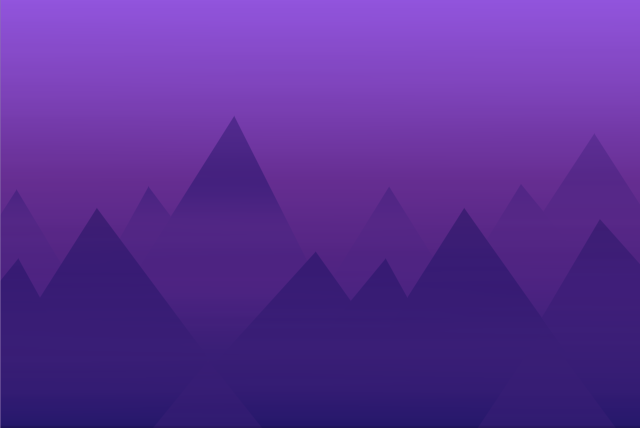
This background is drawn by a WebGL 2 fragment shader. Its source:

```glsl
#version 300 es
precision highp float;
// Layered violet mountains fading into mist beneath a purple dusk sky.

uniform vec2 u_resolution;
out vec4 fragColor;

const float ASPECT = 1.5;

// Backdrop colours in rgb, with their height in w, from top to bottom
const vec4 BACKDROP[9] = vec4[9](
  vec4(0.570, 0.330, 0.865, 1.000), vec4(0.500, 0.268, 0.740, 0.805),
  vec4(0.400, 0.180, 0.570, 0.580), vec4(0.330, 0.146, 0.515, 0.414),
  vec4(0.295, 0.136, 0.505, 0.316), vec4(0.230, 0.119, 0.465, 0.190),
  vec4(0.202, 0.109, 0.450, 0.090), vec4(0.170, 0.099, 0.435, 0.040),
  vec4(0.140, 0.090, 0.410, 0.000));

// Peaks: apex x, apex y, left slope, right slope
const vec4 FAR_PEAKS[6] = vec4[6](
  vec4(0.039, 0.557, 1.55, 1.66), vec4(0.348, 0.564, 1.80, 1.33),
  vec4(0.549, 0.729, 1.58, 1.98), vec4(0.912, 0.564, 1.61, 1.60),
  vec4(1.221, 0.570, 1.62, 1.22), vec4(1.393, 0.688, 1.52, 1.55));
const float FAR_OPACITY[6] = float[6](0.72, 0.75, 0.97, 0.50, 0.42, 0.42);

const vec4 NEAR_PEAKS[6] = vec4[6](
  vec4(0.043, 0.396, 1.23, 1.80), vec4(0.227, 0.514, 1.57, 1.34),
  vec4(0.740, 0.412, 1.10, 1.40), vec4(0.904, 0.396, 1.21, 1.80),
  vec4(1.088, 0.514, 1.57, 1.41), vec4(1.406, 0.488, 1.69, 1.12));
const float NEAR_OPACITY[6] = float[6](0.95, 0.95, 0.92, 0.95, 0.97, 0.58);

float hash(vec2 cell) {
  vec3 q = fract(vec3(cell.xyx) * 0.1031);
  q += dot(q, q.yzx + 33.33);
  return fract((q.x + q.y) * q.z);
}

float valueNoise(vec2 p) {
  vec2 cell = floor(p), f = fract(p);
  f = f * f * (3.0 - 2.0 * f);
  float low = mix(hash(cell), hash(cell + vec2(1, 0)), f.x);
  float high = mix(hash(cell + vec2(0, 1)), hash(cell + vec2(1, 1)), f.x);
  return mix(low, high, f.y);
}

vec3 gradient(vec4 stops[9], float height) {
  vec3 color = stops[0].rgb;
  for (int i = 1; i < 9; i++) {
    float t = (stops[i - 1].w - height) / (stops[i - 1].w - stops[i].w);
    color = mix(color, stops[i].rgb, clamp(t, 0.0, 1.0));
  }
  return color;
}

// Antialiased coverage of a triangular mountain
float mountain(vec2 p, vec4 peak, float blur) {
  float dx = p.x - peak.x;
  float slope = dx < 0.0 ? peak.z : peak.w;
  float inside = (peak.y - p.y - abs(dx) * slope) / sqrt(1.0 + slope * slope);
  return smoothstep(-blur, blur, inside);
}

// Densest coverage over one range; crest makes the summits more solid
float mountainRange(vec2 p, vec4 peaks[6], float opacity[6], float crest, float blur) {
  float cover = 0.0;
  for (int i = 0; i < 6; i++) {
    float summit = 1.0 - smoothstep(0.0, 0.18, peaks[i].y - p.y);
    float solid = mix(opacity[i], 1.0, crest * summit);
    cover = max(cover, mountain(p, peaks[i], blur) * solid);
  }
  return cover;
}

vec3 farRock(float height) {
  vec3 rock = mix(vec3(0.265, 0.130, 0.495), vec3(0.315, 0.160, 0.550),
                  smoothstep(0.58, 0.73, height));
  vec3 mist = mix(vec3(0.295, 0.136, 0.505), vec3(0.315, 0.148, 0.518),
                  smoothstep(0.36, 0.47, height));
  return mix(mist, rock, smoothstep(0.47, 0.57, height));
}

vec3 nearRock(float height) {
  vec3 rock = mix(vec3(0.215, 0.107, 0.452), vec3(0.242, 0.118, 0.455),
                  smoothstep(0.36, 0.51, height));
  return mix(vec3(0.222, 0.115, 0.460), rock, smoothstep(0.20, 0.34, height));
}

void main() {
  vec2 uv = gl_FragCoord.xy / u_resolution;
  vec2 p = vec2(uv.x * ASPECT, uv.y);
  float blur = 0.75 / u_resolution.y;
  vec3 color = gradient(BACKDROP, p.y);

  // Far range dissolving into mist
  float farCover = mountainRange(p, FAR_PEAKS, FAR_OPACITY, 0.25, blur);
  color = mix(color, farRock(p.y), farCover * smoothstep(0.32, 0.41, p.y));

  // Near range merging with the ground
  float nearCover = mountainRange(p, NEAR_PEAKS, NEAR_OPACITY, 0.9, blur);
  color = mix(color, nearRock(p.y), nearCover * smoothstep(0.13, 0.22, p.y));

  // Pale foothills
  float hills = max(mountain(p, vec4(0.488, 0.158, 1.22, 1.25), blur),
                    mountain(p, vec4(1.273, 0.230, 1.50, 1.35), blur));
  color = mix(color, vec3(0.225, 0.117, 0.460), 0.5 * hills);

  // Faint streaks of haze, dark lower rim and pale left rim
  color += (valueNoise(p * vec2(1.5, 75.0)) - 0.5) * 0.005;
  color *= mix(0.85, 1.0, smoothstep(0.002, 0.007, p.y));
  color = mix(color, vec3(0.55, 0.45, 0.68), 0.5 * (1.0 - smoothstep(0.001, 0.003, p.x)));
  fragColor = vec4(color, 1.0);
}
```
